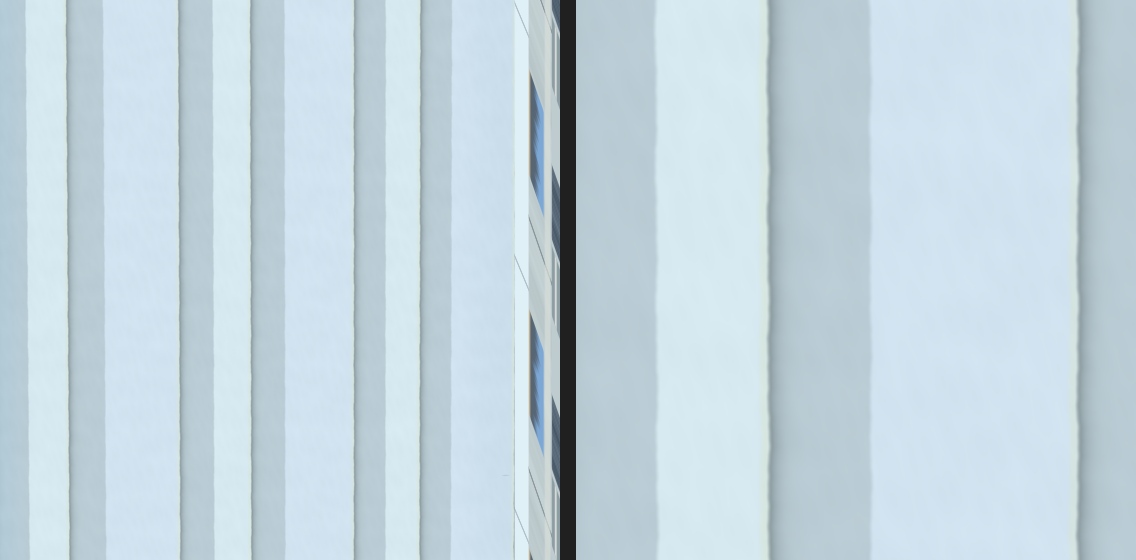
Left, the full canvas; right, a detail of the centre.
This pattern is drawn by a Shadertoy shader. Its source:

```glsl
const vec3 RIB_WIDE = vec3(0.82, 0.89, 0.94);
const vec3 RIB_NARROW = vec3(0.84, 0.912, 0.942);
const vec3 GROOVE = vec3(0.73, 0.80, 0.835);
const vec3 GROOVE_DEEP = vec3(0.47, 0.53, 0.54);
const vec3 FRINGE = vec3(0.85, 0.90, 0.82);
const vec3 CORNER = vec3(0.88, 0.94, 0.97);
const vec3 FACADE = vec3(0.75, 0.80, 0.81);
const vec3 GLASS_DARK = vec3(0.34, 0.40, 0.46);
const vec3 GLASS_SKY = vec3(0.49, 0.66, 0.84);
const vec3 WARM_EDGE = vec3(0.78, 0.65, 0.46);

vec2 hash2(vec2 p) {
    vec2 q = vec2(dot(p, vec2(127.1, 311.7)), dot(p, vec2(269.5, 183.3)));
    return fract(sin(q) * 43758.5);
}

// Distance to the nearest scattered cell point
float cellular(vec2 p) {
    vec2 cell = floor(p), local = fract(p);
    float nearest = 2.0;
    for (int j = -1; j <= 1; j++)
        for (int i = -1; i <= 1; i++) {
            vec2 offset = vec2(i, j);
            nearest = min(nearest, length(offset + hash2(cell + offset) - local));
        }
    return nearest;
}

float layeredSines(float t, float seed) {
    float sum = 0.0, amp = 0.5;
    for (int i = 0; i < 4; i++) {
        sum += amp * sin(t + seed);
        t *= 2.13;
        seed = seed * 1.7 + 1.3;
        amp *= 0.65;
    }
    return sum;
}

float band(float x, float lo, float hi, float soft) {
    return smoothstep(lo - soft, lo + soft, x) - smoothstep(hi - soft, hi + soft, x);
}

// Thin line repeated along s
float seam(float s, float start, float period, float halfWidth, float soft) {
    float d = abs(fract((s - start) / period + 0.5) - 0.5) * period;
    return 1.0 - smoothstep(halfWidth, halfWidth + soft, d);
}

// Position in the rib sequence; repeats narrow slightly to the right
float ribCoord(float x) {
    const float STEP = 0.3392, SHRINK = 0.01237;
    return (STEP - sqrt(STEP * STEP - 4.0 * SHRINK * (x - 0.1211))) / (2.0 * SHRINK);
}

// Recess with a shaded left wall and a faint fringe on the rib before it
vec3 addGroove(vec3 col, float phase, float lo, float hi, float pitch, float soft) {
    float d = (phase - lo) * pitch;
    float rim = band(d, -0.005, 0.0, 0.002);
    col = mix(col, FRINGE, 0.5 * rim);
    vec3 recess = mix(GROOVE, GROOVE_DEEP, 0.85 * exp(-max(d, 0.0) / 0.0055));
    return mix(col, recess, band(d, 0.0, (hi - lo) * pitch, soft));
}

vec3 ribbedWall(vec2 p, float soft) {
    float lean = 0.0125 * (p.y - 0.5) * (0.64 - p.x);
    float x = p.x + lean;
    float edgeId = floor(ribCoord(x) * 5.0 + 0.5);
    x += 0.0007 * layeredSines(p.y * 75.0, edgeId * 2.4);
    float u = ribCoord(x);
    float phase = fract(u + 0.1);
    float pitch = 0.3392 - 0.0247 * u;

    float wide = band(phase, 0.2, 0.8, 0.02);
    vec3 col = mix(RIB_NARROW, RIB_WIDE, wide);
    col = mix(col, vec3(0.795, 0.87, 0.925), smoothstep(0.79, 0.9, p.x));
    col = addGroove(col, phase, 0.1, 0.295, pitch, soft);
    col = addGroove(col, phase, 0.7, 0.89, pitch, soft);

    // Plaster mottling and slanted streaks
    float mottle = cellular(vec2(p.x * 12.0 + p.y * 2.0, p.y * 26.0)) - 0.45;
    float streak = cellular(vec2(p.x * 90.0 + p.y * 24.0, p.y * 34.0)) - 0.45;
    col += 0.012 * mottle + 0.012 * streak;
    col += vec3(-0.025, 0.0, 0.012) * (1.0 - smoothstep(0.0, 0.07, p.x));

    // Small scuff on the last panel
    float scuff = length((p - vec2(0.903, 0.151)) * vec2(1.0, 4.0));
    return col - 0.07 * (1.0 - smoothstep(0.002, 0.009, scuff));
}

// Receding side with repeated windows and balconies
vec3 sideFacade(vec2 p, float soft) {
    float s = 1.0 - p.y - 2.9 * (p.x - 0.945);
    vec3 col = FACADE + 0.03 * layeredSines(s * 30.0, 2.0);
    col = mix(col, vec3(0.48, 0.52, 0.54), 0.75 * seam(s, 0.39, 0.45, 0.001, 0.005));

    float w = mod(s, 0.428);
    float opening = band(w, 0.124, 0.3125, 0.004) * band(p.x, 0.945, 0.971, soft);
    float sky = smoothstep(0.953, 0.964, p.x + 0.004 * layeredSines(s * 60.0, 1.0));
    vec3 glass = mix(GLASS_DARK, GLASS_SKY, sky);
    glass = mix(WARM_EDGE, glass, smoothstep(0.945, 0.949, p.x));
    col = mix(col, glass, opening);
    col = mix(col, vec3(0.84, 0.87, 0.85), 0.7 * band(p.x, 0.973, 0.983, soft));

    float b = mod(s - 0.172, 0.41);
    float balcony = smoothstep(0.984, 0.987, p.x);
    vec3 bay = mix(FACADE, GLASS_DARK + 0.06 * layeredSines(s * 90.0, 4.0), band(b, 0.005, 0.138, 0.004));
    bay = mix(bay, vec3(0.55, 0.62, 0.64), band(b, 0.15, 0.275, 0.004));
    bay = mix(bay, vec3(0.88), band(b, 0.15, 0.275, 0.004) * band(p.x, 0.991, 0.994, soft));
    return mix(col, bay, balcony);
}

void mainImage(out vec4 fragColor, in vec2 fragCoord) {
    vec2 p = fragCoord / iResolution.xy;
    float soft = max(0.0018, 1.0 / iResolution.y);
    vec3 col = ribbedWall(p, soft);

    // Bright corner strip with slanted joints
    float joint = seam(1.0 - p.y - 2.4 * (p.x - 0.944), 0.065, 0.452, 0.001, 0.004);
    vec3 corner = mix(CORNER, vec3(0.62, 0.68, 0.71), 0.7 * joint);
    col = mix(col, corner, smoothstep(0.919 - soft, 0.919 + soft, p.x));
    col = mix(col, sideFacade(p, soft), smoothstep(0.944 - soft, 0.944 + soft, p.x));
    fragColor = vec4(clamp(col, 0.0, 1.0), 1.0);
}
```
